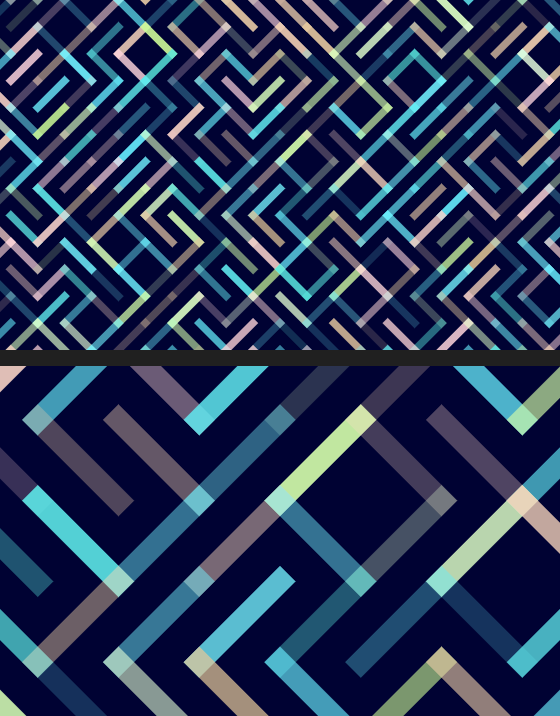
Top: the whole. Bottom: its middle third, enlarged.
A WebGL 1 fragment shader for this pattern:

```glsl
precision highp float;

uniform vec2 u_resolution;

// Four independent random values per cell
vec4 hash4(vec2 cell) {
    vec4 seed = vec4(dot(cell, vec2(127.1, 311.7)), dot(cell, vec2(269.5, 183.3)),
                     dot(cell, vec2(419.2, 371.9)), dot(cell, vec2(97.3, 157.6)));
    return fract(sin(seed + 2.4) * 43758.545);
}

// Cyan, peach or pale green, with a slight drift in warmth
vec3 barColor(float pick, float drift) {
    vec3 cyan = vec3(0.40, 0.93, 1.0);
    vec3 peach = vec3(0.95, 0.81, 0.74);
    vec3 paleGreen = vec3(0.85, 1.0, 0.73);
    vec3 color = mix(cyan, peach, step(0.44, pick));
    color = mix(color, paleGreen, step(0.83, pick));
    return clamp(color + (drift - 0.5) * vec3(0.12, 0.06, 0.3), 0.0, 1.0);
}

// Signed distance to a diagonal bar whose square caps reach past the cell corners
float diagonalBar(vec2 p, float slope) {
    vec2 along = vec2(0.70711, 0.70711 * slope);
    vec2 q = abs(vec2(dot(p, along), dot(p, vec2(-along.y, along.x))));
    float halfWidth = 0.137;
    return max(q.x - 0.70711 - halfWidth, q.y - halfWidth);
}

void main() {
    // Thirteen rows of cells, centred horizontally
    float cellsPerPixel = 13.0 / u_resolution.y;
    vec2 p = (gl_FragCoord.xy - vec2(0.5 * u_resolution.x, 0.0)) * cellsPerPixel;
    vec2 home = floor(p);
    vec3 color = vec3(0.0, 0.008, 0.2);

    // Translucent bars of this cell and its neighbours, so joints grow lighter
    for (int row = 1; row >= -1; row--) {
        for (int column = -1; column <= 1; column++) {
            vec2 cell = home + vec2(float(column), float(row));
            vec4 random = hash4(cell);
            float slope = random.x < 0.5 ? -1.0 : 1.0;
            float edge = diagonalBar(p - cell - 0.5, slope);
            float coverage = clamp(0.5 - edge / cellsPerPixel, 0.0, 1.0);
            float opacity = mix(0.16, 0.93, random.z);
            color = mix(color, barColor(random.y, random.w), coverage * opacity);
        }
    }

    gl_FragColor = vec4(color, 1.0);
}
```
